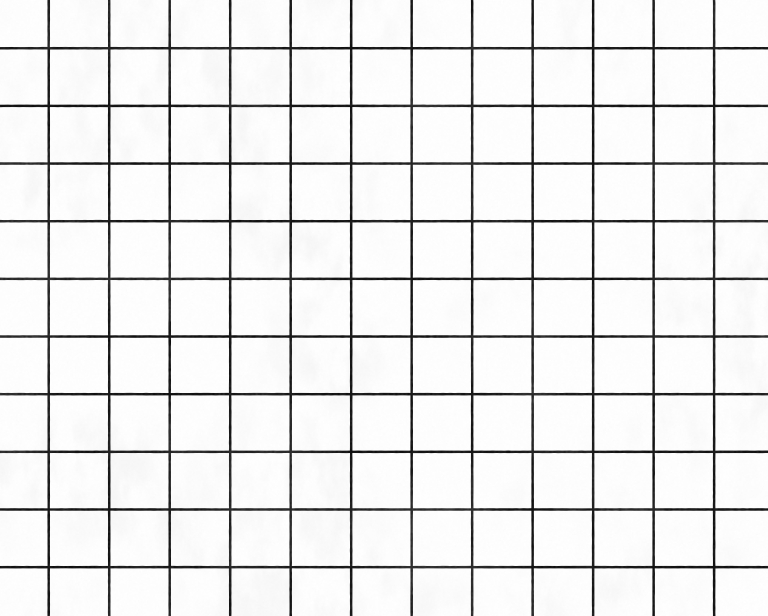
Give the GLSL for this pattern, as a Shadertoy shader.

```glsl
// Thin black ink grid on white paper with faint smudges and uneven ink.

// Lengths are fractions of the canvas height.
const vec2  PITCH       = vec2(0.0982, 0.0936);
const vec2  FIRST_LINE  = vec2(0.0791, 0.0793);
const float LINE_WIDTH  = 0.0040;
const float EDGE_WOBBLE = 0.0003;
const vec3  PAPER       = vec3(0.995);
const vec3  INK         = vec3(0.085);
const float INK_FADE    = 0.10;   // lightening where ink is worn
const float INK_GRAIN   = 0.07;
const float SMUDGE      = 0.028;
const float PAPER_GRAIN = 0.008;

float hash(vec2 p) {
    vec3 q = fract(vec3(p.xyx) * 0.1031);
    q += dot(q, q.yzx + 33.33);
    return fract((q.x + q.y) * q.z);
}

float noise(vec2 p) {
    vec2 i = floor(p), f = fract(p);
    f = f * f * (3.0 - 2.0 * f);
    return mix(mix(hash(i), hash(i + vec2(1, 0)), f.x),
               mix(hash(i + vec2(0, 1)), hash(i + vec2(1, 1)), f.x), f.y);
}

float fbm(vec2 p) {
    float sum = 0.0, amp = 0.5;
    for (int i = 0; i < 5; i++) {
        sum += amp * noise(p);
        p = mat2(1.6, 1.2, -1.2, 1.6) * p + 17.3;
        amp *= 0.5;
    }
    return sum;
}

// Distance to the nearest vertical (x) and horizontal (y) line.
vec2 lineDistance(vec2 p) {
    vec2 cell = (p - FIRST_LINE) / PITCH;
    return abs(fract(cell + 0.5) - 0.5) * PITCH;
}

// Paper tone: broad patches broken up by slightly upright brush marks.
vec3 paperColor(vec2 p) {
    float patches = smoothstep(0.42, 0.72, fbm(p * 4.0 + 3.0));
    float marks = smoothstep(0.30, 0.75, fbm(p * vec2(38.0, 20.0) + 50.0));
    float grain = noise(p * 400.0 + 90.0);
    return PAPER - SMUDGE * patches * marks - PAPER_GRAIN * (grain - 0.3);
}

// Ink tone: slow fading along the lines plus fine speckle.
vec3 inkColor(vec2 p) {
    float fade = smoothstep(0.35, 0.70, fbm(p * 7.0 + 120.0));
    float grain = noise(p * 300.0 + 200.0);
    return INK + INK_FADE * fade + INK_GRAIN * (grain - 0.5);
}

void mainImage(out vec4 fragColor, in vec2 fragCoord) {
    vec2 p = fragCoord / iResolution.y;
    float pixel = 1.0 / iResolution.y;

    // Line coverage with a one-pixel soft edge and slightly rough sides.
    float halfWidth = 0.5 * LINE_WIDTH + EDGE_WOBBLE * (noise(p * 160.0) - 0.5);
    vec2 d = lineDistance(p);
    vec2 coverage = clamp((halfWidth - d) / pixel + 0.5, 0.0, 1.0);
    coverage = min(coverage, vec2(2.0 * halfWidth / pixel));
    float ink = 1.0 - (1.0 - coverage.x) * (1.0 - coverage.y);

    fragColor = vec4(mix(paperColor(p), inkColor(p), ink), 1.0);
}
```
